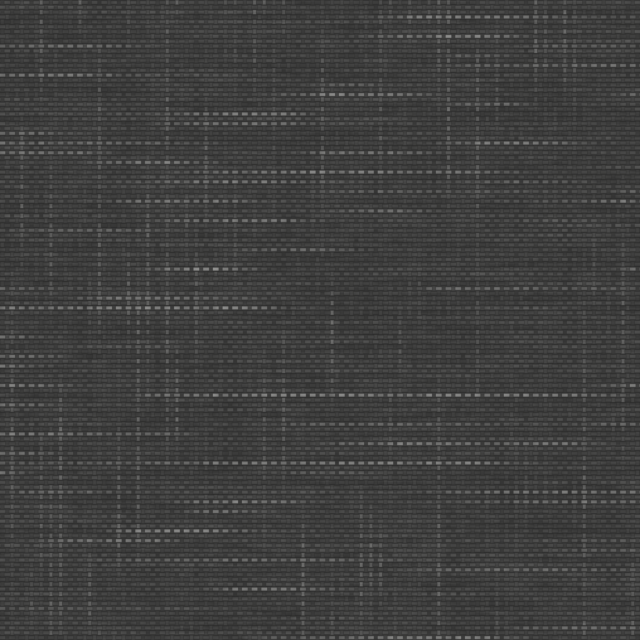
Reproduce this texture procedurally as a WebGL 1 fragment shader.

```glsl
precision highp float;
// Charcoal plain-weave cloth with pale slubs running along warp and weft.

uniform vec2 u_resolution;

const float THREADS = 132.0;
const float PI = 3.14159265;
const vec3 GAP_COLOR = vec3(0.186, 0.186, 0.184);
const vec3 TINT = vec3(1.0, 1.0, 0.99);

float hash(vec2 p) {
  vec3 q = fract(vec3(p.xyx) * 0.1031);
  q += dot(q, q.yzx + 33.33);
  return fract((q.x + q.y) * q.z);
}

// Smooth noise along one thread, independent of its neighbours.
float threadNoise(float along, float id, float seed) {
  float x = along + 17.0 * hash(vec2(id, seed));
  float cell = floor(x);
  float t = smoothstep(0.0, 1.0, x - cell);
  float row = id + seed * 7.0;
  return mix(hash(vec2(cell, row)), hash(vec2(cell + 1.0, row)), t);
}

// Rounded cross-section of a thread; 1 on its axis, 0 at its edge.
float crossSection(float across, float core) {
  return 1.0 - smoothstep(core, 0.52, abs(fract(across) - 0.5));
}

// How far a thread lies above the crossing threads, 0 to 1.
float lift(float along, float id, float phase) {
  return 0.5 + 0.5 * cos(PI * (along - 0.5 - id + phase));
}

// Pale stretches, strong on every second thread and faint between.
float slub(float along, float id, float frequency, float seed) {
  float longPart = threadNoise(along * frequency, id, seed);
  float shortPart = threadNoise(along * 66.0, id, seed + 3.0);
  float strength = mix(1.0, 0.12, mod(id, 2.0));
  return strength * smoothstep(0.58, 0.95, longPart) * (0.7 + 0.6 * shortPart);
}

// Grey level of the dyed thread before slubs are added.
float dyedShade(float along, float id, float dark, float range, float seed) {
  float broad = threadNoise(along * 7.0, id, seed);
  float fine = threadNoise(along * 90.0, id, seed + 2.0);
  return dark + range * (0.6 * broad + 0.4 * fine);
}

void main() {
  vec2 uv = gl_FragCoord.xy / u_resolution;
  vec2 grid = uv * THREADS;
  vec2 id = floor(grid);

  // Vertical warp: short separate dashes.
  float warpShade = dyedShade(uv.y, id.x, 0.205, 0.085, 11.0)
                  + 0.13 * slub(uv.y, id.x, 4.5, 23.0);
  float warpCover = crossSection(grid.x, 0.14)
                  * smoothstep(0.35, 0.85, lift(grid.y, id.x, 1.0));

  // Horizontal weft: longer dashes that nearly join.
  float weftSlub = slub(uv.x, id.y, 4.0, 41.0);
  float weftShade = dyedShade(uv.x, id.y, 0.215, 0.115, 53.0) + 0.20 * weftSlub;
  float weftCover = crossSection(grid.y, 0.12)
                  * smoothstep(0.08, 0.60, lift(grid.x, id.y, 0.0));

  // Fine loose fibres drawn out along the weft.
  float fibre = threadNoise(uv.x * 28.0, floor(uv.y * THREADS * 2.0), 67.0) - 0.5;

  vec3 color = mix(GAP_COLOR, TINT * warpShade, warpCover);
  color = mix(color, TINT * weftShade, weftCover);
  color += 0.025 * fibre;
  gl_FragColor = vec4(color, 1.0);
}
```
